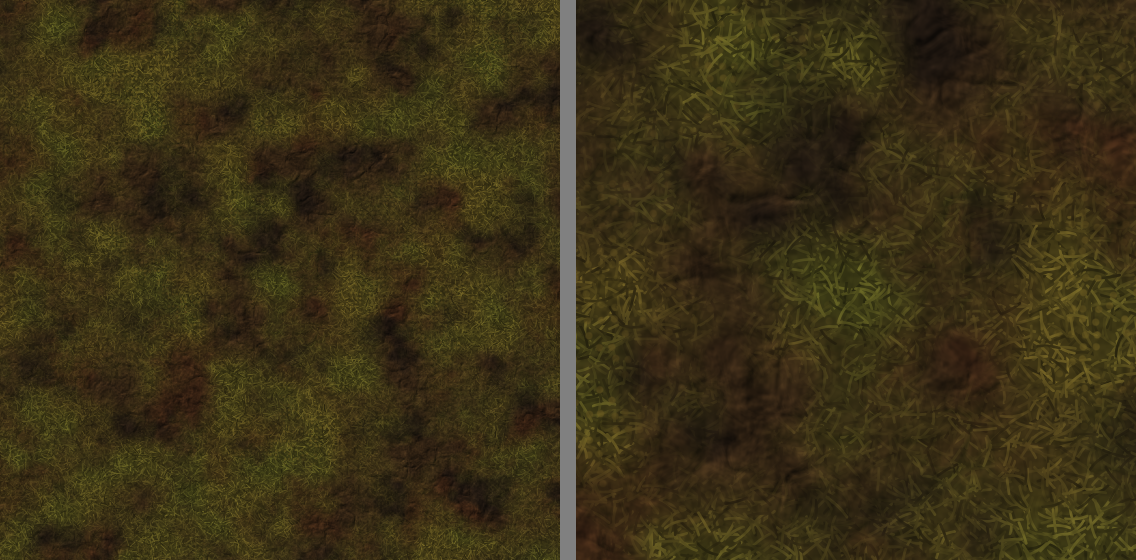
Left: the whole. Right: its middle third, enlarged.
This texture is drawn by a Shadertoy shader. Its source:

```glsl
const vec3 SOIL = vec3(0.192, 0.134, 0.075);
const vec3 RED_EARTH = vec3(0.205, 0.124, 0.070);
const vec3 PIT = vec3(0.098, 0.073, 0.055);
const vec3 GRASS = vec3(0.292, 0.267, 0.098);
const vec3 LEAF = vec3(0.395, 0.335, 0.120);
const float PATCH_SCALE = 13.0;
const float PATCH_CONTRAST = 2.1;
const float PIT_SCALE = 17.0;
const float CLOD_SCALE = 62.0;
const float CLOD_RELIEF = 1.6;
const float BLADE_SCALE = 105.0;
const float BLADE_HALF_LENGTH = 0.68;
const float BLADE_HALF_WIDTH = 0.085;
const int BLADE_LAYERS = 4;
const float LEAF_SCALE = 125.0;
const float GRAIN_SCALE = 300.0;
const float GRAIN_DEPTH = 0.30;

float hash(vec2 p) {
    return fract(sin(dot(p, vec2(127.1, 311.7))) * 43758.5453);
}

float noise(vec2 p) {
    vec2 i = floor(p), f = fract(p);
    f = f * f * f * (f * (f * 6.0 - 15.0) + 10.0);
    return mix(mix(hash(i), hash(i + vec2(1, 0)), f.x),
               mix(hash(i + vec2(0, 1)), hash(i + vec2(1, 1)), f.x), f.y);
}

// Fractal noise, each octave turned to hide the lattice
float fbm(vec2 p, int octaves) {
    const mat2 TURN = mat2(0.8, 0.6, -0.6, 0.8);
    float sum = 0.0, total = 0.0, amp = 1.0;
    for (int i = 0; i < octaves; i++) {
        sum += amp * noise(p);
        total += amp;
        amp *= 0.5;
        p = TURN * p * 2.03 + 17.3;
    }
    return sum / total;
}

// Height of crumbly soil: small creased clods over grit
float soilHeight(vec2 uv) {
    vec2 p = uv * CLOD_SCALE;
    p += 0.7 * vec2(noise(p * 0.9), noise(p * 0.9 + 31.0));
    float crease = abs(2.0 * noise(p) - 1.0);
    return 0.30 * crease + 0.70 * fbm(p * 1.3 + 9.0, 4);
}

// Overlapping curved blades; returns a brightness factor
float bladeTone(vec2 uv, float pixel) {
    float tone = 0.80;
    float soft = max(0.04, 0.6 * pixel * BLADE_SCALE);
    for (int layer = 0; layer < BLADE_LAYERS; layer++) {
        vec2 p = uv * BLADE_SCALE + float(layer) * vec2(37.37, 91.61);
        vec2 cell = floor(p);
        for (int y = -1; y <= 1; y++)
        for (int x = -1; x <= 1; x++) {
            vec2 id = cell + vec2(x, y);
            vec2 root = id + vec2(hash(id), hash(id + 5.3));
            float angle = 6.2832 * hash(id + 11.9);
            vec2 dir = vec2(cos(angle), sin(angle));
            vec2 d = p - root;
            vec2 q = vec2(dot(d, dir), dot(d, vec2(-dir.y, dir.x)));
            q.y += 0.6 * (hash(id + 23.7) - 0.5) * q.x * q.x;
            q.x = max(abs(q.x) - BLADE_HALF_LENGTH, 0.0);
            float mask = 1.0 - smoothstep(BLADE_HALF_WIDTH - soft,
                                          BLADE_HALF_WIDTH + soft, length(q));
            tone = mix(tone, mix(0.56, 1.46, hash(id + 41.3)), mask);
        }
    }
    return tone;
}

// Small round leaves, one in some of the cells
float leafMask(vec2 uv, float pixel) {
    vec2 p = uv * LEAF_SCALE;
    vec2 id = floor(p);
    vec2 center = 0.32 + 0.36 * vec2(hash(id + 3.1), hash(id + 8.7));
    float soft = max(0.07, 0.6 * pixel * LEAF_SCALE);
    float dist = length(fract(p) - center);
    float present = step(0.45, hash(id + 15.2));
    return present * (1.0 - smoothstep(0.27 - soft, 0.27 + soft, dist));
}

void mainImage(out vec4 fragColor, in vec2 fragCoord) {
    float pixel = 1.0 / iResolution.y;
    vec2 uv = fragCoord * pixel;

    // Broad soft patches decide where grass covers the soil
    float cover = 0.5 + PATCH_CONTRAST * (fbm(uv * PATCH_SCALE + 4.7, 3) - 0.5);
    cover = clamp(cover, 0.0, 1.0);

    // Soil with red stains, lit relief and dark pits
    float height = soilHeight(uv);
    float slope = height - soilHeight(uv + vec2(-0.0014, 0.0020));
    float shade = 0.62 + 0.75 * height + CLOD_RELIEF * slope;
    float red = smoothstep(0.48, 0.68, fbm(uv * 9.0 + 60.0, 3));
    float pit = smoothstep(0.50, 0.72, fbm(uv * PIT_SCALE + 83.0, 4));
    vec3 soil = mix(mix(SOIL, RED_EARTH, red), PIT, 0.8 * pit);
    soil *= clamp(shade, 0.35, 1.7);

    // Grass with fine blades, hue drift and clusters of leaves
    float drift = noise(uv * 18.0 + 29.0) - 0.5;
    vec3 grass = GRASS * (1.0 + drift * vec3(0.12, -0.04, 0.0));
    grass *= bladeTone(uv, pixel);
    float cluster = smoothstep(0.44, 0.62, fbm(uv * 9.0 + 140.0, 3));
    grass = mix(grass, LEAF, 0.65 * cluster * leafMask(uv, pixel));

    // Blend, then add fine grit over everything
    vec3 color = mix(soil, grass, cover);
    color *= 1.0 + GRAIN_DEPTH * (noise(uv * GRAIN_SCALE) - 0.5);
    fragColor = vec4(color, 1.0);
}
```
